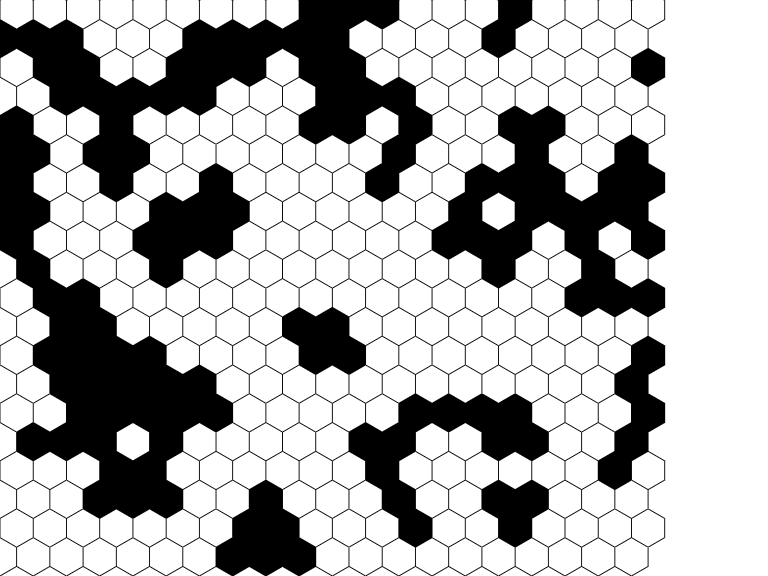
A Shadertoy shader for this pattern:

```glsl
const float CELL_WIDTH = 0.0577;   // flat-to-flat, in canvas heights
const float LINE_WIDTH = 0.0016;   // in canvas heights
const float GRID_COUNT = 20.0;     // cells per row and rows
const float BLOCK = 4.0;           // one trail starts in each block of cells
const float MIN_TRAIL = 3.0;       // shortest trail, in cells
const float TRAIL_SPREAD = 8.0;    // number of possible trail lengths
const int MAX_TRAIL = 10;
const int BLOCK_REACH = 3;         // blocks from which a trail can arrive
const float SEED = 3.7;
const vec3 PAPER = vec3(1.0);
const vec3 INK = vec3(0.0);

const float ROW_HEIGHT = 0.8660254;  // in cell widths
const float CORNER_RADIUS = 0.57735; // in cell widths

// The six neighbours in axial coordinates, counter-clockwise
const vec2 STEPS[6] = vec2[6](
    vec2(1, 0), vec2(0, 1), vec2(-1, 1),
    vec2(-1, 0), vec2(0, -1), vec2(1, -1));

float hash(vec2 p) {
    return fract(sin(dot(p + SEED, vec2(127.1, 311.7))) * 43758.5453);
}

vec2 axialToPlane(vec2 cell) {
    return vec2(cell.x + 0.5 * cell.y, cell.y * ROW_HEIGHT);
}

// Nearest hexagon, by rounding cube coordinates
vec2 planeToCell(vec2 p) {
    float row = p.y / ROW_HEIGHT;
    float column = p.x - 0.5 * row;
    vec3 cube = vec3(column, row, -column - row);
    vec3 cell = floor(cube + 0.5);
    vec3 error = abs(cell - cube);
    if (error.x > error.y && error.x > error.z) cell.x = -cell.y - cell.z;
    else if (error.y > error.z) cell.y = -cell.x - cell.z;
    return cell.xy;
}

bool insideGrid(vec2 cell) {
    float column = cell.x + floor(0.5 * cell.y);
    return min(column, cell.y) > -0.5 && max(column, cell.y) < GRID_COUNT - 0.5;
}

// Does the random walk starting in this block visit the cell?
bool trailVisits(vec2 block, vec2 cell) {
    vec2 jitter = vec2(hash(block + 0.31), hash(block + 7.83));
    vec2 walker = block * BLOCK + floor(jitter * BLOCK);
    int trailLength = int(MIN_TRAIL + floor(hash(block + 3.57) * TRAIL_SPREAD));
    int heading = int(hash(block + 5.19) * 6.0);
    for (int i = 0; i < MAX_TRAIL; i++) {
        if (i >= trailLength) break;
        if (distance(walker, cell) < 0.5) return true;
        walker += STEPS[heading];
        int turn = int(hash(block + float(i) * vec2(1.73, 2.41) + 9.1) * 5.0) - 2;
        heading = (heading + turn + 6) % 6;
    }
    return false;
}

bool isFilled(vec2 cell) {
    vec2 home = floor(cell / BLOCK);
    for (int y = -BLOCK_REACH; y <= BLOCK_REACH; y++)
        for (int x = -BLOCK_REACH; x <= BLOCK_REACH; x++)
            if (trailVisits(home + vec2(x, y), cell)) return true;
    return false;
}

void mainImage(out vec4 fragColor, in vec2 fragCoord) {
    float pixel = 1.0 / iResolution.y;
    vec2 p = fragCoord * pixel / CELL_WIDTH - vec2(0.0, CORNER_RADIUS);
    vec2 cell = planeToCell(p);
    vec2 local = p - axialToPlane(cell);
    bool inside = insideGrid(cell);

    // Distance to the nearest outline, including the outer rim of the grid
    float edge = 1.0;
    for (int i = 0; i < 6; i++)
        if (inside || insideGrid(cell + STEPS[i]))
            edge = min(edge, 0.5 - dot(local, axialToPlane(STEPS[i])));
    float fromLine = edge * CELL_WIDTH - 0.5 * LINE_WIDTH;
    float ink = clamp(0.5 - fromLine / pixel, 0.0, 1.0);

    // Solid cells
    if (inside && isFilled(cell)) ink = 1.0;

    fragColor = vec4(mix(PAPER, INK, ink), 1.0);
}
```
